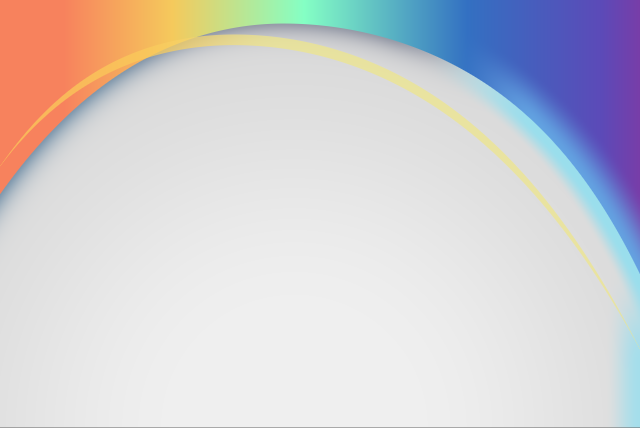
This background is drawn by a Shadertoy shader. Its source:

```glsl
// Height of a lopsided arch; each side is (curvature, growth, power)
float archHeight(float x, vec2 apex, vec3 left, vec3 right) {
    float d = x - apex.x;
    vec3 side = d < 0.0 ? left : right;
    return apex.y - d * d * (side.x + side.y * pow(abs(d), side.z));
}

float domeHeight(float x) {
    return archHeight(x, vec2(0.443, 0.945), vec3(1.68, 1.8, 2.0), vec3(1.3, 3.4, 3.0));
}

float ribbonHeight(float x) {
    return archHeight(x, vec2(0.365, 0.907), vec3(1.6, 4.65, 2.0), vec3(1.35, 1.1, 2.0));
}

// Horizontal spectrum from coral to violet
vec3 spectrum(float x) {
    vec3 color = vec3(0.97, 0.51, 0.365);
    color = mix(color, vec3(0.96, 0.79, 0.36), clamp((x - 0.10) / 0.17, 0.0, 1.0));
    color = mix(color, vec3(0.52, 1.00, 0.77), clamp((x - 0.27) / 0.205, 0.0, 1.0));
    color = mix(color, vec3(0.20, 0.44, 0.76), clamp((x - 0.475) / 0.255, 0.0, 1.0));
    color = mix(color, vec3(0.36, 0.29, 0.72), clamp((x - 0.73) / 0.21, 0.0, 1.0));
    return mix(color, vec3(0.47, 0.24, 0.66), clamp((x - 0.94) / 0.06, 0.0, 1.0));
}

// Coverage of an edge, softened over one pixel
float coverage(float dist) {
    return clamp(dist * iResolution.y + 0.5, 0.0, 1.0);
}

void mainImage(out vec4 fragColor, in vec2 fragCoord) {
    vec2 uv = fragCoord / iResolution.xy;
    float aspect = iResolution.x / iResolution.y;

    // Approximate distance to the dome edge, positive inside
    float domeSlope = (domeHeight(uv.x + 0.002) - domeHeight(uv.x - 0.002)) / (0.004 * aspect);
    float depth = (domeHeight(uv.x) - uv.y) / length(vec2(1.0, domeSlope));

    // Spectrum with a blue halo outside the right shoulder
    vec3 sky = spectrum(uv.x);
    float halo = smoothstep(0.71, 0.84, uv.x) * smoothstep(-0.085, 0.0, depth);
    sky = mix(sky, vec3(0.39, 0.65, 0.89), halo * 0.95);

    // Pale dome shaded radially from the bottom centre
    float radius = length((uv - vec2(0.46, 0.0)) * vec2(aspect, 1.0));
    vec3 dome = vec3(0.937 - 0.085 * smoothstep(0.25, 0.98, radius));

    // Cool shadow under the rim, fading toward the right
    float shadow = exp(-pow(max(depth, 0.0) / 0.028, 1.3));
    shadow *= 0.85 * (1.0 - smoothstep(0.60, 0.78, uv.x));
    vec3 shadowColor = mix(vec3(0.43, 0.55, 0.65), vec3(0.54, 0.56, 0.62), smoothstep(0.1, 0.4, uv.x));
    dome = mix(dome, shadowColor, shadow);

    // Cyan light along the right rim and the lower right side
    float rimLight = smoothstep(0.66, 0.84, uv.x) * smoothstep(0.058, 0.012, depth);
    dome = mix(dome, vec3(0.59, 0.87, 0.93), rimLight * 0.95);
    float sideLight = smoothstep(0.945, 1.0, uv.x) * smoothstep(0.40, 0.15, uv.y);
    dome = mix(dome, vec3(0.62, 0.87, 0.93), sideLight * 0.9);

    vec3 color = mix(sky, dome, coverage(depth));

    // Tapered golden ribbon
    float ribbonSlope = (ribbonHeight(uv.x + 0.002) - ribbonHeight(uv.x - 0.002)) / (0.004 * aspect);
    float halfWidth = 0.0125 * (1.0 - pow(abs(2.0 * uv.x - 1.0), 4.0));
    float ribbon = (halfWidth - abs(uv.y - ribbonHeight(uv.x))) / length(vec2(1.0, ribbonSlope));
    vec3 gold = mix(vec3(0.98, 0.79, 0.35), vec3(0.93, 0.90, 0.55), smoothstep(0.2, 0.45, uv.x));
    color = mix(color, gold, 0.75 * coverage(ribbon));

    // Thin dark base line
    color = mix(color, vec3(0.40), 0.8 * coverage(0.0015 - uv.y));

    fragColor = vec4(color, 1.0);
}
```
